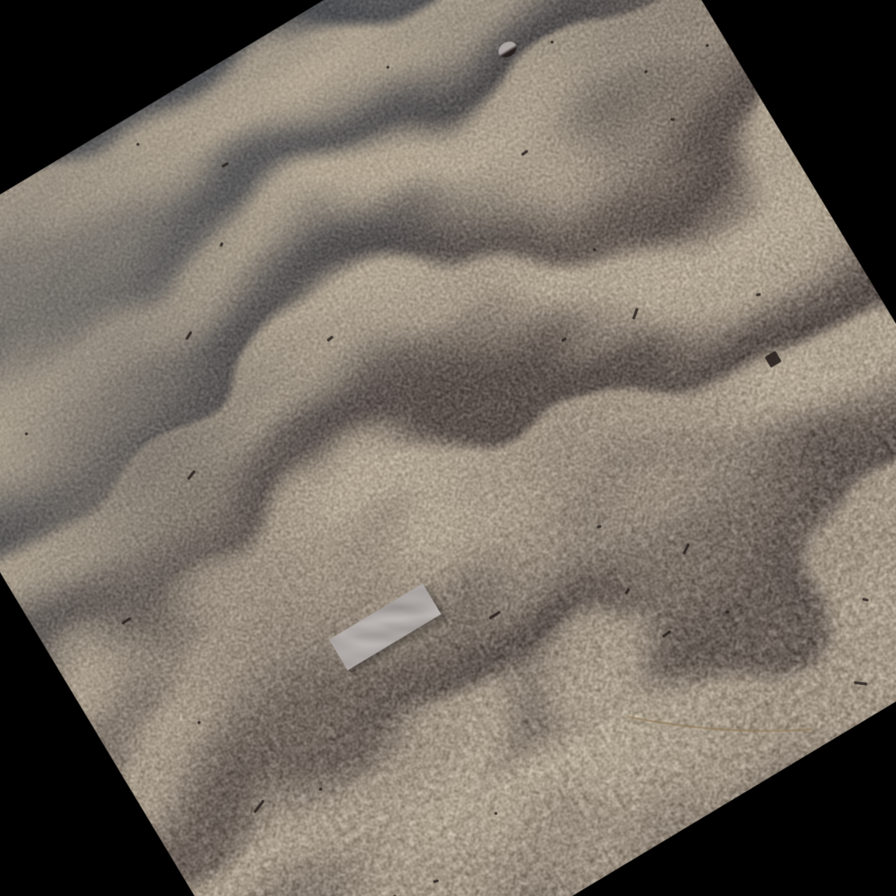
Reproduce this texture procedurally as a WebGL 1 fragment shader.

```glsl
precision highp float;
uniform vec2 u_resolution;

const float TILT = 0.541;
const vec3 SAND_LIT = vec3(0.675, 0.63, 0.56);
const vec3 SAND_SHADE = vec3(0.355, 0.318, 0.302);
const vec3 SHADE_FAR = vec3(0.305, 0.31, 0.325);
const vec3 DEBRIS = vec3(0.15, 0.12, 0.11);
const vec3 PAPER = vec3(0.68, 0.66, 0.65);
const vec3 STRAW = vec3(0.55, 0.46, 0.33);
const vec2 PAPER_POS = vec2(-0.163, -0.135);
const vec2 PAPER_HALF = vec2(0.061, 0.020);
const vec2 PEBBLE_POS = vec2(0.286, 0.347);
const vec2 STONE_POS = vec2(0.362, -0.102);
const float DUNE_FREQ = 4.6;
const float DUNE_CROWDING = 3.0;
const float DUNE_WARP = 1.15;
const float GRAIN_FINE = 250.0;
const float GRAIN_COARSE = 125.0;
const float GRAIN_AMOUNT = 0.17;
const float DEBRIS_CELLS = 14.0;
const float DEBRIS_SHARE = 0.22;

vec2 hash2(vec2 p) {
  vec3 h = fract(p.xyx * vec3(0.1031, 0.1030, 0.0973));
  h += dot(h, h.yzx + 33.33);
  return fract((h.xx + h.yz) * h.zy);
}

float cornerSlope(vec2 cell, vec2 f, vec2 corner) {
  return dot(hash2(cell + corner + 57.0) * 2.0 - 1.0, f - corner);
}

float gradientNoise(vec2 p) {
  vec2 i = floor(p), f = p - i;
  vec2 w = f * f * f * (f * (f * 6.0 - 15.0) + 10.0);
  float low = mix(cornerSlope(i, f, vec2(0.0)), cornerSlope(i, f, vec2(1.0, 0.0)), w.x);
  float high = mix(cornerSlope(i, f, vec2(0.0, 1.0)), cornerSlope(i, f, vec2(1.0)), w.x);
  return mix(low, high, w.y);
}

float fbm(vec2 p) {
  float sum = 0.0, amp = 1.0;
  for (int i = 0; i < 3; i++) {
    sum += amp * gradientNoise(p);
    p = p * 2.03 + 17.1;
    amp *= 0.45;
  }
  return sum;
}

float boxDistance(vec2 p, vec2 halfSize) {
  vec2 d = abs(p) - halfSize;
  return length(max(d, 0.0)) + min(max(d.x, d.y), 0.0);
}

float cover(float d, float soft) {
  return 1.0 - smoothstep(-soft, soft, d);
}

// Light on the dunes: slow rise towards a crest, then a sharp drop
float duneLight(vec2 q) {
  float phase = DUNE_FREQ * q.y + DUNE_CROWDING * q.y * q.y;
  phase += DUNE_WARP * fbm(q * vec2(2.3, 3.4) + 3.7);
  phase += 0.35 * q.x;
  float f = fract(phase);
  float patches = gradientNoise(q * vec2(3.1, 4.2) + 21.0);
  float drop = clamp(0.2 + 0.4 * patches, 0.07, 0.35);
  float body = smoothstep(0.02, 0.62, f) * (1.0 - smoothstep(1.0 - drop, 1.0, f));
  float strength = clamp(0.8 + 1.1 * gradientNoise(q * vec2(2.7, 3.3) + 8.3), 0.35, 1.0);
  float ripples = fbm(q * vec2(6.0, 17.0) + 5.0);
  float light = mix(0.52, body, strength) + 0.28 * patches + 0.14 * ripples;
  return clamp(light, 0.0, 1.05);
}

// Short dark bits, at most one per cell
float debrisMask(vec2 q, float px) {
  vec2 p = q * DEBRIS_CELLS, cell = floor(p);
  vec2 r = hash2(cell + 91.0), s = hash2(cell + 133.0);
  vec2 d = p - cell - mix(vec2(0.25), vec2(0.75), r);
  float a = (s.x - 0.5) * 1.6;
  vec2 axis = vec2(cos(a), sin(a));
  float reach = 0.1 * s.y * s.y;
  d -= axis * clamp(dot(d, axis), -reach, reach);
  float kept = step(hash2(cell + 211.0).x, DEBRIS_SHARE);
  return kept * cover(length(d) - 0.022, px * DEBRIS_CELLS);
}

void main() {
  float px = 1.0 / min(u_resolution.x, u_resolution.y);
  vec2 p = (gl_FragCoord.xy - 0.5 * u_resolution) * px;
  float c = cos(TILT), s = sin(TILT);
  vec2 q = vec2(c * p.x + s * p.y, c * p.y - s * p.x);

  // Sand, cooler in the far shadows, with coarser grain nearby
  float far = smoothstep(0.0, 0.45, q.y - 0.3 * q.x);
  vec3 color = mix(mix(SAND_SHADE, SHADE_FAR, far), SAND_LIT, duneLight(q));
  float near = smoothstep(0.3, -0.5, q.y);
  float grain = gradientNoise(q * GRAIN_FINE) + near * gradientNoise(q * GRAIN_COARSE + 40.0);
  color += GRAIN_AMOUNT * mix(1.0, 0.6, far) * grain;

  // Straw and scattered debris
  float t = q.x - 0.017;
  float straw = abs(q.y + 0.36 + 0.9 * t - 1.2 * t * t) * 0.75 - 0.0012;
  straw = max(straw, abs(t - 0.085) - 0.085);
  color = mix(color, STRAW, 0.6 * cover(straw, px));
  color = mix(color, DEBRIS, 0.85 * debrisMask(q, px));

  // Pebble with a lit top, and a dark stone
  float pebble = length((q - PEBBLE_POS) * vec2(0.75, 1.0)) - 0.008;
  vec3 pebbleColor = mix(DEBRIS, PAPER, smoothstep(-0.004, 0.001, q.y - PEBBLE_POS.y));
  color = mix(color, pebbleColor, cover(pebble, px));
  color = mix(color, DEBRIS, 0.9 * cover(boxDistance(q - STONE_POS, vec2(0.005)) - 0.002, px));

  // Creased paper strip and its shadow
  vec2 d = q - PAPER_POS;
  color *= 1.0 - 0.3 * cover(boxDistance(d + vec2(-0.004, 0.006), PAPER_HALF), 0.006);
  float crease = gradientNoise(d * vec2(45.0, 70.0) + d.yx * 30.0);
  color = mix(color, PAPER + 0.12 * crease, cover(boxDistance(d, PAPER_HALF), px));

  float frame = cover(boxDistance(q, vec2(0.5)), px);
  gl_FragColor = vec4(clamp(color, 0.0, 1.0) * frame, 1.0);
}
```
